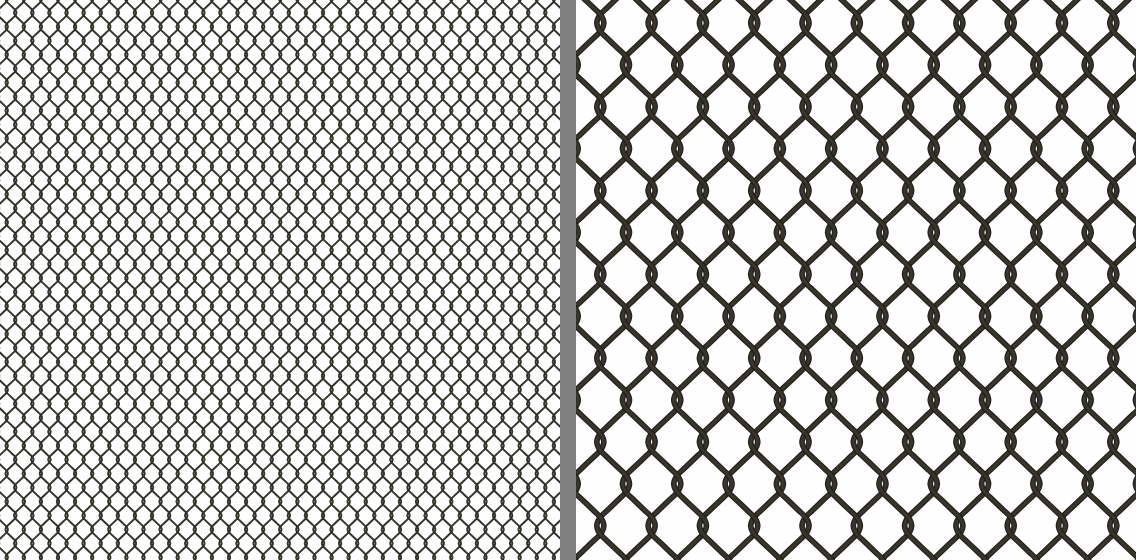
Left: the whole. Right: its middle third, enlarged.
Write a Shadertoy shader that draws this pattern.

```glsl
#define COLUMNS 65.5            // half-cell columns across the canvas
#define ROWS 40.1               // knot rows down the canvas
#define ORIGIN vec2(0.0272, 0.0228)
#define WIRE_RADIUS 0.00167
#define WIRE_SLOPE 1.05         // sideways run per unit of height
#define KNOT_BULGE 0.0021       // how far a bend passes the knot axis
#define BEND_SOFTNESS 0.0039
#define PAPER vec3(0.996)
#define WIRE_LIT vec3(0.225, 0.215, 0.182)
#define WIRE_EDGE vec3(0.085, 0.075, 0.050)

float smoothMin(float a, float b, float k) {
    float h = max(k - abs(a - b), 0.0) / k;
    return min(a, b) - 0.25 * k * h * h;
}

// Sideways swing of a wire: straight diagonals with rounded bends at whole rows
float wireSwing(float row) {
    float triangle = 0.5 - abs(mod(row + 1.0, 2.0) - 1.0);
    float straight = WIRE_SLOPE * abs(triangle) / ROWS;
    float limit = 0.5 / COLUMNS + KNOT_BULGE;
    return sign(triangle) * smoothMin(straight, limit, BEND_SOFTNESS);
}

// Lay one rounded wire over the colour below it
vec3 layWire(vec3 below, float offset, float pixel) {
    float across = abs(offset);
    float coverage = clamp(0.5 + (WIRE_RADIUS - across) / pixel, 0.0, 1.0);
    float rim = min(across / WIRE_RADIUS, 1.0);
    return mix(below, mix(WIRE_LIT, WIRE_EDGE, rim * rim), coverage);
}

void mainImage(out vec4 fragColor, in vec2 fragCoord) {
    vec2 uv = fragCoord / iResolution.xy;
    float pixel = 1.0 / min(iResolution.x, iResolution.y);

    // Nearest knot axis and row position, counted from the top
    float x = (uv.x - ORIGIN.x) * COLUMNS;
    float row = (1.0 - uv.y - ORIGIN.y) * ROWS;
    float column = round(x);
    float localX = (x - column) / COLUMNS;
    float phase = row + column;

    // The two mirrored wires that link along this axis
    float swing = wireSwing(phase);
    float stepSize = 0.02;
    float slope = (wireSwing(phase + stepSize) - wireSwing(phase - stepSize))
                * ROWS / (2.0 * stepSize);
    float stretch = inversesqrt(1.0 + slope * slope);
    float halfColumn = 0.5 / COLUMNS;
    float leftWire = (localX + halfColumn - swing) * stretch;
    float rightWire = (localX - halfColumn + swing) * stretch;

    // Swap over and under at the middle of each knot
    bool leftOnTop = row < round(row);
    float upper = leftOnTop ? leftWire : rightWire;
    float lower = leftOnTop ? rightWire : leftWire;
    vec3 color = layWire(PAPER, lower, pixel);
    color = layWire(color, upper, pixel);

    fragColor = vec4(color, 1.0);
}
```
